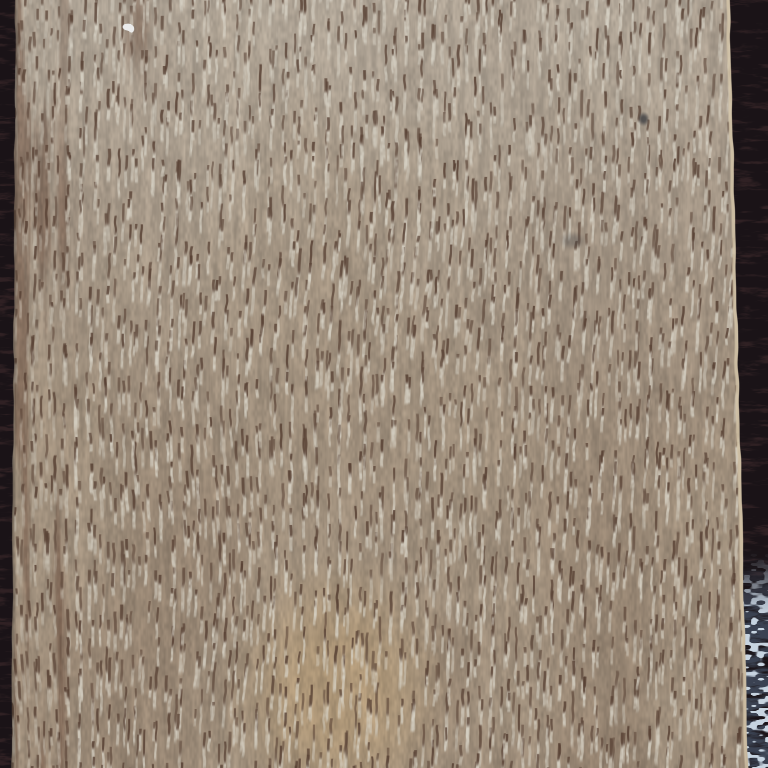
This texture is drawn by a three.js fragment shader. Its source:

```glsl
// Draws a pale wooden board with fine vertical pores, lying on a dark glossy table.
varying vec2 vUv;

const vec3 WOOD = vec3(0.625, 0.562, 0.488);
const vec3 WOOD_GREY = vec3(0.695, 0.655, 0.60);
const vec3 WOOD_BROWN = vec3(0.54, 0.465, 0.395);
const vec3 WOOD_HONEY = vec3(0.70, 0.60, 0.46);
const vec3 PORE_DARK = vec3(0.34, 0.25, 0.20);
const vec3 PORE_PALE = vec3(0.84, 0.82, 0.77);
const vec3 STREAK = vec3(0.40, 0.29, 0.23);
const vec3 EDGE_PALE = vec3(0.83, 0.77, 0.66);
const vec3 TABLE = vec3(0.10, 0.075, 0.09);
const vec3 TABLE_GRAIN = vec3(0.19, 0.13, 0.14);
const vec3 SHEEN = vec3(0.23, 0.26, 0.32);
const vec3 GLINT = vec3(0.78, 0.83, 0.88);
const vec3 SPOT = vec3(0.25, 0.25, 0.26);

float hash(vec2 p) {
  vec3 q = fract(vec3(p.xyx) * 0.1031);
  q += dot(q, q.yzx + 33.33);
  return fract((q.x + q.y) * q.z);
}

float noise(vec2 p) {
  vec2 i = floor(p);
  vec2 f = fract(p);
  f = f * f * (3.0 - 2.0 * f);
  float low = mix(hash(i), hash(i + vec2(1.0, 0.0)), f.x);
  float high = mix(hash(i + vec2(0.0, 1.0)), hash(i + vec2(1.0)), f.x);
  return mix(low, high, f.y);
}

float fbm(vec2 p) {
  float sum = 0.0;
  float gain = 0.5;
  for (int i = 0; i < 4; i++) {
    sum += gain * noise(p);
    p = p * 2.03 + 17.0;
    gain *= 0.5;
  }
  return sum / 0.9375;
}

// Soft round spot: 1 at the centre, 0 at the rim
float blob(vec2 p, vec2 centre, vec2 radius) {
  return 1.0 - smoothstep(0.2, 1.0, length((p - centre) / radius));
}

// Pores of one layer: x = dark upper slit, y = pale lower tail
vec2 pores(vec2 p, vec2 cell, float seed) {
  float column = floor(p.x / cell.x);
  float y = p.y / cell.y + 19.0 * hash(vec2(column, seed));
  vec2 id = vec2(column + seed * 7.0, floor(y) + 40.0);
  float span = mix(0.4, 0.95, hash(id + 3.1));
  float top = mix(span, 0.98, hash(id + 8.7));
  float t = (top - fract(y)) / span;
  float split = mix(0.2, 0.6, hash(id + 14.3));
  float centre = mix(0.3, 0.7, hash(id + 21.9));
  float wiggle = 0.0016 * (noise(vec2(p.y * 90.0, column + seed)) - 0.5);
  float d = abs((fract(p.x / cell.x) - centre) * cell.x + wiggle);
  float width = mix(0.0013, 0.0024, hash(id + 30.5));
  float slit = smoothstep(0.0, 0.05, t) * (1.0 - smoothstep(split - 0.08, split + 0.08, t));
  float tail = smoothstep(split - 0.2, split + 0.1, t) * (1.0 - smoothstep(0.85, 1.0, t));
  float present = step(0.15, hash(id + 41.2));
  float dark = slit * (1.0 - smoothstep(width * 0.35, width * 0.8 + 0.001, d));
  float pale = tail * (1.0 - smoothstep(width * 0.4, width + 0.001, d));
  return vec2(dark, pale) * present * mix(0.6, 1.0, hash(id + 52.6));
}

vec3 tableColour(vec2 p) {
  float grain = fbm(p * vec2(35.0, 170.0));
  vec3 colour = mix(TABLE, TABLE_GRAIN, smoothstep(0.5, 0.8, grain));
  float lit = step(0.5, p.x) * (1.0 - smoothstep(0.19, 0.29, p.y));
  colour = mix(colour, SHEEN, lit * smoothstep(0.25, 0.6, grain));
  float sparkle = noise(p * vec2(110.0, 260.0));
  return mix(colour, GLINT, lit * smoothstep(0.55, 0.75, sparkle));
}

vec3 woodColour(vec2 p) {
  // Broad shading: grey sheen above, browner below, one honey patch
  float cloud = fbm(p * vec2(5.0, 3.0) + 4.0);
  float fibre = fbm(p * vec2(150.0, 14.0));
  float speck = noise(p * vec2(330.0, 130.0));
  vec3 colour = mix(WOOD, WOOD_GREY, smoothstep(0.35, 1.1, p.y + 0.7 * (cloud - 0.5)));
  float brown = smoothstep(0.42, 0.75, cloud) * (1.0 - 0.6 * p.y);
  colour = mix(colour, WOOD_BROWN, 0.55 * brown);
  colour = mix(colour, WOOD_HONEY, 0.7 * blob(p, vec2(0.44, 0.1), vec2(0.17, 0.2)));

  // Darker streaks along the left strip
  float strip = 1.0 - smoothstep(0.075, 0.105, p.x);
  float bend = 0.008 * (noise(vec2(p.y * 5.0, 2.0)) - 0.5);
  float seam = 1.0 - smoothstep(0.002, 0.011, abs(p.x - 0.085 + bend));
  float band = smoothstep(0.48, 0.75, fbm(p * vec2(90.0, 4.0) + 9.0));
  colour = mix(colour, STREAK, 0.5 * strip * band);
  colour = mix(colour, STREAK, 0.6 * seam * noise(vec2(p.y * 7.0, 5.0)));
  colour = mix(colour, STREAK, 0.5 * blob(p, vec2(0.18, 0.96), vec2(0.025, 0.08)) * fibre * 1.6);
  colour *= 1.0 + 0.22 * (fibre - 0.5) + 0.12 * (speck - 0.5);

  // Three layers of pores, leaning a little towards the right side
  vec2 q = vec2(p.x - 0.05 * p.y * p.x + 0.012 * noise(p * 4.0), p.y);
  float rough = mix(0.55, 1.0, noise(p * vec2(300.0, 220.0)));
  for (int i = 0; i < 3; i++) {
    float layer = float(i);
    vec2 pore = pores(q + 0.37 * layer, vec2(0.0145 + 0.0023 * layer, 0.085 - 0.012 * layer), layer + 1.0);
    colour = mix(colour, PORE_PALE, pore.y * rough * mix(0.9, 0.5, strip));
    colour = mix(colour, PORE_DARK, pore.x * 0.85);
  }

  // Stains and a small white nick
  colour = mix(colour, SPOT, 0.8 * blob(p, vec2(0.838, 0.845), vec2(0.009, 0.011)));
  colour = mix(colour, SPOT, 0.35 * blob(p, vec2(0.745, 0.687), vec2(0.02, 0.014)));
  float nick = blob(p + 0.006 * noise(p * 150.0), vec2(0.17, 0.966), vec2(0.012, 0.008));
  return mix(colour, vec3(0.92), smoothstep(0.1, 0.4, nick));
}

void main() {
  vec2 p = vUv;
  float ragged = 0.002 * (noise(vec2(p.y * 40.0, 3.0)) - 0.5);
  float left = p.x - mix(0.015, 0.020, p.y) + ragged;
  float right = mix(0.974, 0.950, p.y) - p.x + ragged;
  vec3 wood = woodColour(p);
  wood = mix(wood, EDGE_PALE, 0.85 * (1.0 - smoothstep(0.003, 0.006, right)));
  wood *= mix(0.75, 1.0, smoothstep(0.0, 0.006, left));
  float board = smoothstep(-0.001, 0.001, min(left, right));
  gl_FragColor = vec4(mix(tableColour(p), wood, board), 1.0);
}
```
